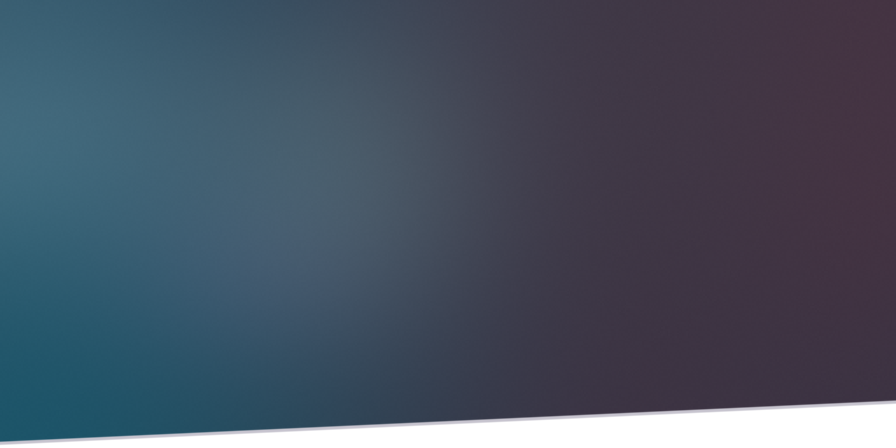
Write a Shadertoy shader that draws this background.

```glsl
// A dusky backdrop running from teal to plum, lifted by broad soft glows,
// with a white wedge rising along the bottom edge. Built from two blended
// horizontal gradients, elliptical Gaussian glows and a slanted line.

// Soft elliptical light: 1 at the centre, fading with distance over size.
float glow(vec2 p, vec2 center, vec2 size) {
    vec2 d = (p - center) / size;
    return exp(-dot(d, d));
}

float hash(vec2 p) {
    p = fract(p * vec2(0.1031, 0.1137));
    p += dot(p, p.yx + 33.33);
    return fract((p.x + p.y) * p.x * 97.0);
}

void mainImage(out vec4 fragColor, in vec2 fragCoord) {
    vec2 uv = fragCoord / iResolution.xy;

    // Teal to plum, deeper towards the bottom
    float across = smoothstep(0.0, 0.75, uv.x);
    vec3 low = mix(vec3(0.11, 0.33, 0.41), vec3(0.235, 0.20, 0.26), across);
    vec3 high = mix(vec3(0.215, 0.355, 0.43), vec3(0.25, 0.215, 0.27), across);
    vec3 color = mix(low, high, smoothstep(0.0, 0.8, uv.y));

    // Glows: pale teal at left, slate in the middle, blue below it
    color += vec3(0.045, 0.06, 0.06) * glow(uv, vec2(0.0, 0.68), vec2(0.28, 0.28));
    color += vec3(0.05, 0.072, 0.062) * glow(uv, vec2(0.40, 0.60), vec2(0.16, 0.34));
    color += vec3(0.045, 0.02, 0.035) * glow(uv, vec2(0.28, 0.37), vec2(0.16, 0.22));

    // Shade at the upper left centre, warmth at the right
    color -= vec3(0.02, 0.015, 0.01) * glow(uv, vec2(0.27, 1.05), vec2(0.18, 0.17));
    color += vec3(0.018, -0.012, -0.010) * smoothstep(0.7, 1.0, uv.x) * smoothstep(0.0, 0.6, uv.y);

    // Faint grain on a grid fixed to the canvas
    color += (hash(floor(uv * vec2(512.0, 256.0))) - 0.5) * 0.006;

    // White wedge with a thin grey rim
    float pixel = 1.0 / iResolution.y;
    float height = uv.y - mix(0.014, 0.106, uv.x);
    color = mix(vec3(0.78, 0.77, 0.81), color, smoothstep(-pixel, pixel, height));
    color = mix(vec3(1.0), color, smoothstep(-pixel, pixel, height + 0.007));

    fragColor = vec4(color, 1.0);
}
```
